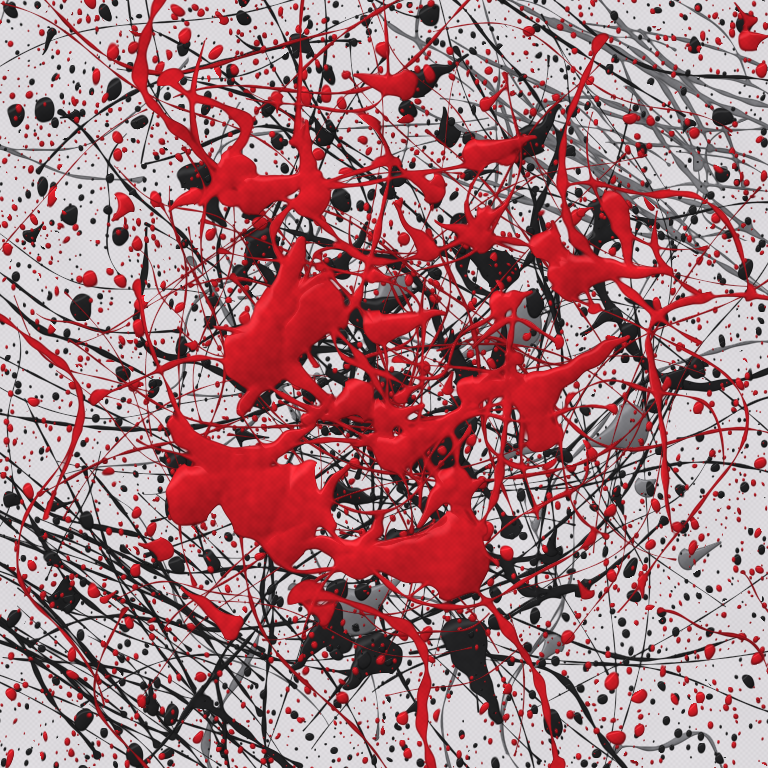
This texture is drawn by a WebGL 1 fragment shader. Its source:

```glsl
precision highp float;
uniform vec2 u_resolution;

#define CANVAS vec3(0.86, 0.85, 0.865)
#define BLACK vec3(0.125, 0.125, 0.13)
#define GREY vec3(0.45, 0.45, 0.465)
#define RED vec3(0.76, 0.105, 0.14)
#define LIGHT vec2(-0.5, 0.866)
#define RELIEF 0.2
#define WEBBING 0.007
#define ANY_ANGLE 6.2832

vec4 hash4(float n) {
  vec4 p = fract(vec4(n) * vec4(0.1031, 0.1030, 0.0973, 0.1099));
  p += dot(p, p.wzxy + 33.33);
  return fract((p.xxyz + p.yzzw) * p.zywx);
}

float cornerSlope(vec2 cell, vec2 offset) {
  vec2 g = hash4(dot(cell, vec2(1.0, 157.0)) + 11.0).xy * 2.0 - 1.0;
  return dot(g, offset);
}

float gradientNoise(vec2 p) {
  vec2 i = floor(p), f = fract(p), e = vec2(1.0, 0.0);
  vec2 u = f * f * f * (f * (f * 6.0 - 15.0) + 10.0);
  float low = mix(cornerSlope(i, f), cornerSlope(i + e, f - e), u.x);
  float high = mix(cornerSlope(i + e.yx, f - e.yx), cornerSlope(i + 1.0, f - 1.0), u.x);
  return mix(low, high, u.y);
}

vec2 warp(vec2 p, float scale, float amount) {
  vec2 q = p * scale + 3.0;
  return p + amount * vec2(gradientNoise(q), gradientNoise(q + 41.7));
}

// A film of paint is (signed distance, tilt towards the light).
vec2 join(vec2 a, vec2 b, float k) {
  float h = clamp(0.5 + 0.5 * (b.x - a.x) / k, 0.0, 1.0);
  return mix(b, a, h) - vec2(k * h * (1.0 - h), 0.0);
}

vec2 scatter(vec4 place, vec2 a, vec2 b) {
  return place.xy + place.z * (a + b - 1.0);
}

// Flung strands: place = centre, spread, seed; form = angle, its range, half length, half width
vec2 strands(vec2 p, vec4 place, vec4 form, float bend, float count) {
  vec2 film = vec2(1.0, 0.0);
  for (int i = 0; i < 110; i++) {
    if (float(i) >= count) break;
    float n = place.w + float(i) * 3.0;
    vec4 a = hash4(n), b = hash4(n + 1.0), c = hash4(n + 2.0);
    float angle = form.x + (a.z - 0.5) * form.y;
    float len = form.z * (0.3 + 1.1 * a.w), width = form.w * (0.45 + 1.3 * c.x * c.x);
    vec2 dir = vec2(cos(angle), sin(angle)), side = vec2(-dir.y, dir.x);
    vec2 q = p - scatter(place, a.xy, b.xy);
    q = vec2(dot(q, dir), dot(q, side));
    float u = clamp(q.x / len, -1.0, 1.0);
    float arc = (b.z - 0.5) * 2.0 * bend, sway = (b.w - 0.5) * 0.5 * bend;
    float phase = u * 4.0 + c.y * 6.0;
    float slope = 2.0 * arc * u + 4.0 * sway * cos(phase);
    float across = (q.y - len * (arc * (u * u - 0.33) + sway * sin(phase))) * inversesqrt(1.0 + slope * slope);
    float swell = 0.85 + 0.3 * sin(u * len * 65.0 + c.z * 6.0) + 0.25 * sin(u * len * 151.0 + c.w * 6.0);
    float w = width * (swell * (1.0 - 0.5 * u * u) + 1.3 * smoothstep(0.93, 1.0, u));
    float d = length(vec2(q.x - u * len, across)) - w;
    film = join(film, vec2(d, clamp(across / w, -1.0, 1.0) * dot(side, LIGHT)), min(WEBBING, form.w * 1.5));
  }
  return film;
}

// Poured blobs, each with a tapering tail
vec2 blobs(vec2 p, vec4 place, float radius, float count) {
  vec2 film = vec2(1.0, 0.0);
  for (int i = 0; i < 60; i++) {
    if (float(i) >= count) break;
    float n = place.w + float(i) * 2.0;
    vec4 a = hash4(n), b = hash4(n + 1.0);
    float r = radius * (0.3 + a.z * a.z), tail = r * (1.0 + 3.5 * b.z);
    vec2 dir = vec2(cos(a.w * ANY_ANGLE), sin(a.w * ANY_ANGLE));
    vec2 q = p - scatter(place, a.xy, b.xy);
    float t = clamp(dot(q, dir) / tail, 0.0, 1.0);
    q -= dir * t * tail;
    r *= mix(1.0, 0.12, sqrt(t));
    film = join(film, vec2(length(q) - r, clamp(dot(q, LIGHT) / r, -1.0, 1.0)), WEBBING);
  }
  return film;
}

// Fine spatter, one drop per cell
vec2 drops(vec2 p, float scale, float seed, float share) {
  vec2 g = p * scale + seed, f = fract(g);
  vec4 h = hash4(dot(floor(g), vec2(1.0, 131.0)) + seed);
  float r = 0.07 + 0.27 * h.z * h.z * h.z;
  vec2 q = f - mix(vec2(r), vec2(1.0 - r), h.xy);
  float d = (length(q * vec2(1.0, 0.75 + 0.25 * h.w)) - r) / scale;
  return vec2(h.w < share ? d : 1.0, clamp(dot(q, LIGHT) / r, -1.0, 1.0));
}

vec3 paint(vec3 under, vec3 pigment, vec2 film, float grain) {
  float soft = 0.8 / u_resolution.y;
  float body = 1.0 - smoothstep(-0.003, 0.0, film.x);
  vec3 lit = pigment * (mix(0.72, 1.0, body) + RELIEF * film.y + grain);
  lit += 0.09 * smoothstep(0.45, 0.65, film.y) * (1.0 - smoothstep(0.65, 0.9, film.y));
  return mix(under, lit, 1.0 - smoothstep(-soft, soft, film.x));
}

void main() {
  vec2 p = gl_FragCoord.xy / u_resolution.y;
  vec2 loose = warp(p, 9.0, 0.018), ragged = warp(loose, 34.0, 0.011);
  float patches = gradientNoise(p * 14.0 + 7.0);
  float weave = 0.02 * sin(p.x * 900.0) * sin(p.y * 900.0);
  float grain = 0.22 * patches + 0.12 * gradientNoise(p * 90.0) + weave;
  vec3 color = CANVAS * (1.0 + 0.03 * patches + weave);

  // Grey threads, with a bundle at the upper right
  color = paint(color, GREY, strands(loose, vec4(0.5, 0.5, 0.6, 100.0), vec4(0.0, ANY_ANGLE, 0.2, 0.003), 0.9, 28.0), grain);
  color = paint(color, GREY, strands(p, vec4(0.8, 0.82, 0.2, 300.0), vec4(-0.6, 0.8, 0.2, 0.0026), 0.3, 28.0), grain);

  // Black threads, a bundle at the lower left, ropes and blobs
  color = paint(color, BLACK, strands(p, vec4(0.5, 0.5, 0.62, 500.0), vec4(0.9, ANY_ANGLE, 0.25, 0.0016), 0.35, 105.0), grain);
  color = paint(color, BLACK, strands(p, vec4(0.13, 0.17, 0.2, 900.0), vec4(-0.7, 0.6, 0.2, 0.0019), 0.2, 32.0), grain);
  color = paint(color, BLACK, strands(loose, vec4(0.5, 0.5, 0.6, 1100.0), vec4(0.8, 4.0, 0.14, 0.0046), 0.6, 34.0), grain);
  color = paint(color, GREY, blobs(loose, vec4(0.72, 0.34, 0.34, 1300.0), 0.044, 9.0), grain * 0.5);
  color = paint(color, BLACK, blobs(ragged, vec4(0.5, 0.5, 0.6, 1400.0), 0.025, 58.0), grain);

  // Spatter under the red
  color = paint(color, BLACK, drops(ragged, 24.0, 17.0, 0.45), grain);
  color = paint(color, BLACK, drops(loose, 61.0, 29.0, 0.4 + patches), grain);
  color = paint(color, RED, drops(loose, 83.0, 53.0, 0.4 - patches), grain);
  color = paint(color, RED, drops(ragged, 37.0, 71.0, 0.45 - patches), grain);

  // Red threads, then ropes and blobs flowing together
  color = paint(color, RED * 0.9, strands(p, vec4(0.5, 0.5, 0.55, 1700.0), vec4(0.9, ANY_ANGLE, 0.2, 0.0016), 0.5, 80.0), grain);
  vec2 red = strands(loose, vec4(0.5, 0.5, 0.52, 2000.0), vec4(0.6, 4.5, 0.16, 0.0044), 0.9, 44.0);
  red = join(red, blobs(ragged, vec4(0.5, 0.52, 0.52, 2300.0), 0.026, 52.0), WEBBING);
  red = join(red, blobs(ragged, vec4(0.42, 0.45, 0.28, 2500.0), 0.045, 9.0), WEBBING);
  color = paint(color, RED, red, grain);

  gl_FragColor = vec4(clamp(color, 0.0, 1.0), 1.0);
}
```
